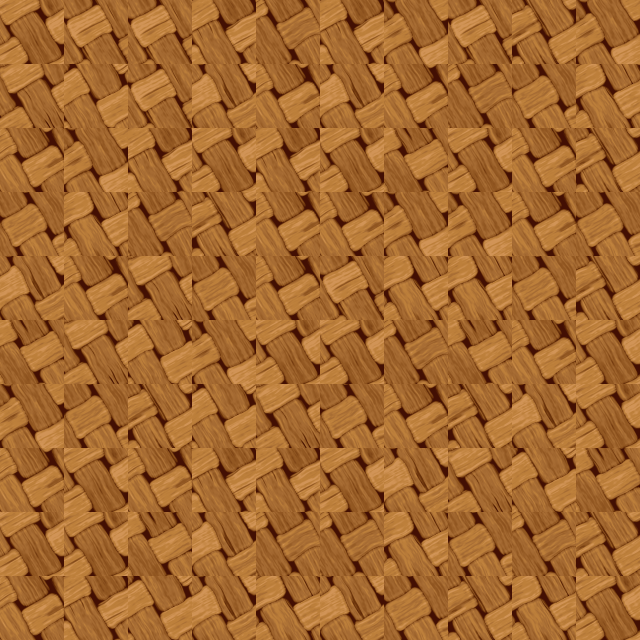
Write a Shadertoy shader that draws this texture.

```glsl
// Woven straw, cut into ten by ten square patches that do not line up.
// Each patch shows a shifted part of a slanted plain weave; the strands are
// rounded boxes on a checkerboard, shaded by edge distance and stretched noise.

float hash(vec2 p) {
    return fract(sin(dot(p, vec2(127.1, 311.7))) * 43758.55);
}

float noise(vec2 p) {
    vec2 i = floor(p), f = fract(p);
    f = f * f * (3.0 - 2.0 * f);
    return mix(mix(hash(i), hash(i + vec2(1, 0)), f.x),
               mix(hash(i + vec2(0, 1)), hash(i + vec2(1, 1)), f.x), f.y);
}

float roundedBox(vec2 p, vec2 halfSize, float radius) {
    vec2 q = abs(p) - halfSize + radius;
    return length(max(q, 0.0)) + min(max(q.x, q.y), 0.0) - radius;
}

// Tone 0 is the deep gap, tone 1 the palest straw
vec3 strawColor(float tone) {
    vec3 c = mix(vec3(0.26, 0.06, 0.01), vec3(0.42, 0.20, 0.04), smoothstep(0.0, 0.22, tone));
    c = mix(c, vec3(0.57, 0.34, 0.13), smoothstep(0.2, 0.42, tone));
    c = mix(c, vec3(0.65, 0.42, 0.20), smoothstep(0.42, 0.61, tone));
    c = mix(c, vec3(0.74, 0.50, 0.23), smoothstep(0.6, 0.78, tone));
    return mix(c, vec3(0.82, 0.58, 0.34), smoothstep(0.8, 0.97, tone));
}

// Weave in patch units, p.x along the pale strands, p.y along the brown ones
vec3 weave(vec2 p) {
    vec2 pitch = vec2(0.56, 0.64);
    p += 0.03 * (vec2(noise(p * 5.0), noise(p * 5.0 + 31.0)) - 0.5);

    // Nearest and second nearest strand
    float nearest = 9.0, second = 9.0, pale = 0.0;
    vec2 id = vec2(0), local = vec2(0);
    vec2 base = floor(p / pitch + 0.5);
    for (int y = -1; y <= 1; y++)
    for (int x = -1; x <= 1; x++) {
        vec2 cell = base + vec2(x, y);
        float isPale = mod(cell.x + cell.y, 2.0);
        vec2 jitter = vec2(hash(cell + 3.7), hash(cell + 9.2)) - 0.5;
        vec2 q = p - cell * pitch - 0.05 * jitter;
        vec2 halfSize = mix(vec2(0.245, 0.44), vec2(0.33, 0.232), isPale);
        float d = roundedBox(q, halfSize + 0.02 * jitter.yx, 0.11);
        if (d < nearest) {
            second = nearest;
            nearest = d;
            pale = isPale;
            id = cell;
            local = q;
        } else second = min(second, d);
    }
    float depth = min(-nearest, 0.5 * (second - nearest));

    // Fine fibres run along the strand
    vec2 fibre = pale > 0.5 ? local : local.yx;
    float seed = hash(id + 5.3);
    vec2 offset = vec2(seed * 61.0, hash(id + 1.9) * 47.0);
    float grain = 0.55 * noise(fibre * vec2(2.5, 36.0) + offset)
                + 0.45 * noise(fibre * vec2(6.0, 64.0) + offset.yx);
    float speckle = noise(fibre * vec2(22.0, 50.0) + offset);
    float blotch = noise(local * 4.0 + offset);

    float tone = mix(0.585, 0.815, pale) + 0.14 * (seed - 0.5);
    tone -= 0.22 * pale * step(0.83, seed);
    tone += 0.46 * (grain - 0.5) + 0.13 * (speckle - 0.5) + 0.08 * (blotch - 0.5);
    tone += 0.16 * dot(local, vec2(-0.4, 0.6));

    // Thin dark splits on some strands
    float split = noise(fibre * vec2(1.8, 27.0) + offset + 13.0);
    tone -= 0.4 * step(0.55, hash(id + 8.1)) * smoothstep(0.78, 0.95, split);

    // Lit rims, then rounded sides falling steeply into the gaps
    tone += 0.07 * smoothstep(0.02, 0.045, depth) * (1.0 - smoothstep(0.045, 0.09, depth));
    tone *= mix(0.8, 1.0, smoothstep(0.0, 0.055, depth));
    tone *= smoothstep(-0.018, 0.02, depth + 0.02 * (grain - 0.5));
    return strawColor(clamp(tone, 0.0, 1.0));
}

// One of fourteen cuts of the weave fills each patch
vec3 patchwork(vec2 uv) {
    vec2 tile = floor(uv * 10.0);
    float cut = floor(hash(tile + 2.3) * 14.0);
    vec2 shift = vec2(hash(vec2(cut, 4.1)), hash(vec2(cut, 7.7))) - 0.5;
    vec2 p = fract(uv * 10.0) - vec2(0.45, 0.62) - 0.8 * shift;
    p = mat2(0.866, -0.5, 0.5, 0.866) * p;
    // Whole steps of the lattice keep a pale strand near the anchor
    return weave(p + vec2(0.56, 0.64) * vec2(1.0 + 6.0 * cut, 4.0 * cut));
}

void mainImage(out vec4 fragColor, in vec2 fragCoord) {
    vec3 sum = vec3(0);
    for (int i = 0; i < 4; i++) {
        vec2 sub = vec2(i % 2, i / 2) * 0.5 - 0.25;
        sum += patchwork((fragCoord + sub) / iResolution.xy);
    }
    fragColor = vec4(sum / 4.0, 1.0);
}
```
